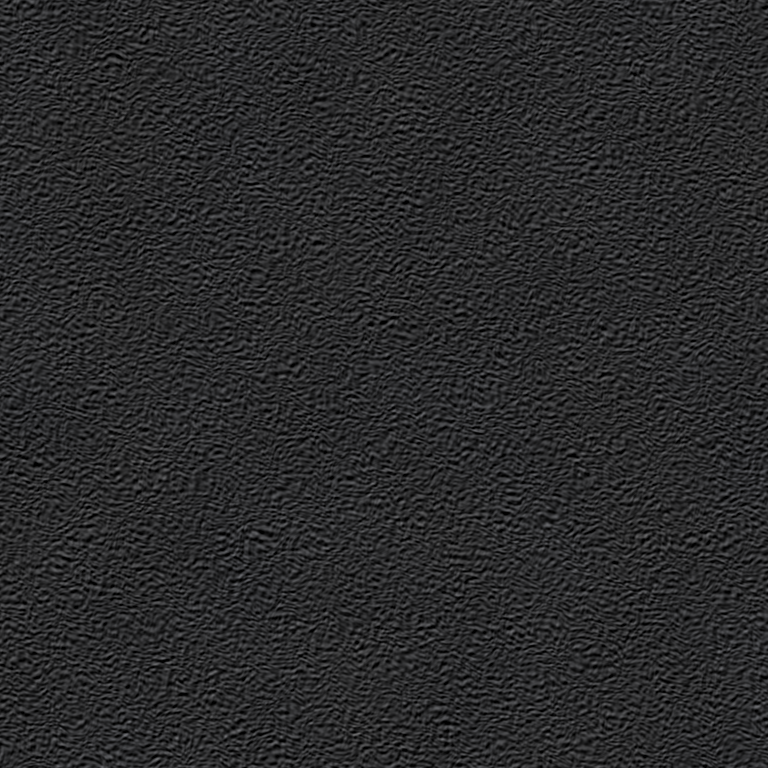
Reproduce this texture procedurally as a Shadertoy shader.

```glsl
const vec3 LEATHER_TINT = vec3(0.99, 0.995, 1.02);
const vec2 GRAIN_CELLS = vec2(128.0, 188.0);
const vec2 LIGHT_STEP = vec2(-0.0007, 0.0016);
const float BASE_LEVEL = 0.165;
const float RELIEF_GAIN = 0.235;

// Unit gradient from an integer hash of the lattice cell
vec2 cellGradient(vec2 cell) {
    uvec2 q = uvec2(ivec2(cell) + 4096);
    uint h = q.x * 73856093u ^ q.y * 19349663u;
    h = (h ^ (h >> 15)) * 74207281u;
    h = (h ^ (h >> 13)) * 31415927u;
    h ^= h >> 16;
    float angle = float(h & 65535u) * 6.2831853 / 65536.0;
    return vec2(cos(angle), sin(angle));
}

float gradientNoise(vec2 p) {
    vec2 cell = floor(p);
    vec2 f = p - cell;
    vec2 fade = f * f * f * (f * (f * 6.0 - 15.0) + 10.0);
    vec2 right = vec2(1.0, 0.0);
    vec2 up = vec2(0.0, 1.0);
    float a = dot(cellGradient(cell), f);
    float b = dot(cellGradient(cell + right), f - right);
    float c = dot(cellGradient(cell + up), f - up);
    float d = dot(cellGradient(cell + 1.0), f - 1.0);
    return mix(mix(a, b, fade.x), mix(c, d, fade.x), fade.y);
}

vec2 rotate(vec2 p, float angle) {
    float c = cos(angle);
    float s = sin(angle);
    return vec2(c * p.x - s * p.y, s * p.x + c * p.y);
}

// Gentle bending that keeps the grain from lining up in rows
vec2 bend(vec2 p, float cells, float amount) {
    vec2 q = p * cells;
    return p + amount * vec2(gradientNoise(q), gradientNoise(q + 37.3));
}

// Flattened pebbles with a finer crease layer
float grainHeight(vec2 p, vec2 cells) {
    float pebbles = gradientNoise(rotate(p, 0.14) * cells);
    float creases = gradientNoise(rotate(p, -0.35) * cells * 1.5 + 61.7);
    return pebbles + 0.4 * creases;
}

// Height difference along the light gives the embossed shading
float emboss(vec2 p, vec2 lightStep, vec2 cells) {
    return grainHeight(p - lightStep, cells) - grainHeight(p + lightStep, cells);
}

float mottle(vec2 p, float cells) {
    return gradientNoise(p * cells + 11.4) + 0.5 * gradientNoise(p * cells * 2.3 + 29.1);
}

void mainImage(out vec4 fragColor, in vec2 fragCoord) {
    vec2 uv = fragCoord / iResolution.y;
    vec2 p = bend(uv, 26.0, 0.008);

    // Uneven depth and brightness over the hide
    float depth = 1.0 + 0.25 * mottle(uv + 3.7, 15.0);
    float level = BASE_LEVEL + 0.016 * mottle(uv, 7.0);
    float shade = level + RELIEF_GAIN * depth * emboss(p, LIGHT_STEP, GRAIN_CELLS);

    // Faint cool patches
    float coolness = 0.012 * mottle(uv + 8.2, 6.0);
    vec3 color = shade * (LEATHER_TINT + vec3(-coolness, 0.0, 2.0 * coolness));
    fragColor = vec4(clamp(color, 0.0, 1.0), 1.0);
}
```
